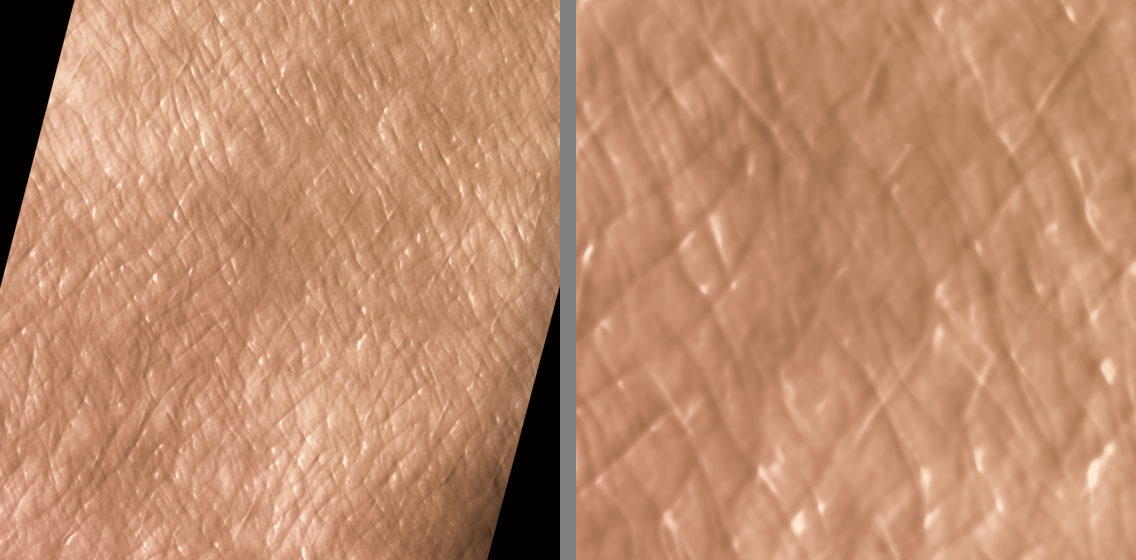
Left: the whole. Right: its middle third, enlarged.
Reproduce this texture procedurally as a three.js fragment shader.

```glsl
// Close view of creased human skin, a slanted strip between two black corners.
varying vec2 vUv;

vec2 hashGradient(vec2 cell) {
  vec3 k = fract(cell.xyx * vec3(0.1031, 0.1030, 0.0973));
  k += dot(k, k.yzx + 33.33);
  float angle = 6.2832 * fract((k.x + k.y) * k.z);
  return vec2(cos(angle), sin(angle));
}

float gradientNoise(vec2 p) {
  vec2 i = floor(p), f = p - i;
  vec2 w = f * f * f * (f * (f * 6.0 - 15.0) + 10.0);
  float a = dot(hashGradient(i), f);
  float b = dot(hashGradient(i + vec2(1, 0)), f - vec2(1, 0));
  float c = dot(hashGradient(i + vec2(0, 1)), f - vec2(0, 1));
  float d = dot(hashGradient(i + vec2(1, 1)), f - vec2(1, 1));
  return mix(mix(a, b, w.x), mix(c, d, w.x), w.y);
}

// Puffy plates parted by narrow grooves that run along the given angle
float grooves(vec2 p, float degrees, float scale, float stretch) {
  float a = radians(degrees);
  vec2 along = vec2(cos(a), sin(a));
  vec2 q = vec2(dot(p, along) * stretch, dot(p, vec2(-along.y, along.x)));
  float n = gradientNoise(q * scale + scale * 1.7);
  float n2 = n * n;
  return 0.5 * sqrt(n2 + 0.002) + 0.13 * n2 / (n2 + 0.012);
}

// Relief: slanting folds everywhere, crossing creases towards the lower left
float skinHeight(vec2 p, float low) {
  vec2 bend = vec2(gradientNoise(p * 4.0), gradientNoise(p * 4.0 + 31.0));
  vec2 ripple = vec2(gradientNoise(p * 23.0 + 7.0), gradientNoise(p * 23.0 + 53.0));
  vec2 q = p + 0.025 * bend + 0.005 * ripple;
  float h = mix(0.95, 0.6, low) * grooves(q, -61.0, 29.0, 0.25);
  h += 0.35 * grooves(q, -70.0, 48.0, 0.35);
  h += mix(0.45, 0.8, low) * grooves(q, 52.0, 25.0, 0.3);
  h += mix(0.3, 0.75, low) * grooves(q, 75.0, 20.0, 0.25);
  return h + 0.1 * gradientNoise(p * 70.0) + 0.06 * gradientNoise(p * 130.0);
}

// Straight thin creases, one per cell: a bright lip beside a dark line
float creases(vec2 p, float scale, float low) {
  vec2 home = floor(p * scale);
  float sum = 0.0;
  for (int j = -1; j <= 1; j++) for (int i = -1; i <= 1; i++) {
    vec2 cell = home + vec2(i, j);
    vec2 r = hashGradient(cell + 17.0), s = hashGradient(cell + 71.0);
    float rising = step(mix(0.3, -0.5, low), r.x);
    float a = radians(mix(-64.0, 64.0, rising) + 13.0 * s.x);
    vec2 d = (p - (cell + 0.5 + 0.3 * vec2(r.y, s.y)) / scale);
    float along = dot(d, vec2(cos(a), sin(a))) * scale / (0.5 + 0.2 * r.y);
    float across = dot(d, vec2(sin(a), -cos(a))) + 0.003 * gradientNoise(p * 30.0);
    float taper = max(1.0 - along * along, 0.0);
    float lip = exp(-pow(across / 0.0021, 2.0));
    float shadow = exp(-pow((across - 0.0055) / 0.0035, 2.0));
    sum += taper * (lip - 0.65 * shadow) * (0.65 + 0.35 * s.y);
  }
  return sum;
}

// Skin colours from shadow to sheen, chosen by tone
vec3 skinColor(float tone) {
  vec3 c = mix(vec3(0.24, 0.14, 0.09), vec3(0.45, 0.30, 0.21), clamp((tone - 0.24) / 0.21, 0.0, 1.0));
  c = mix(c, vec3(0.69, 0.48, 0.35), clamp((tone - 0.45) / 0.24, 0.0, 1.0));
  c = mix(c, vec3(0.78, 0.56, 0.44), clamp((tone - 0.69) / 0.09, 0.0, 1.0));
  c = mix(c, vec3(0.85, 0.65, 0.53), clamp((tone - 0.78) / 0.07, 0.0, 1.0));
  c = mix(c, vec3(0.91, 0.74, 0.63), clamp((tone - 0.85) / 0.06, 0.0, 1.0));
  return mix(c, vec3(1.0, 0.91, 0.82), clamp((tone - 0.91) / 0.14, 0.0, 1.0));
}

float softSpot(vec2 p, float x, float y, float radius) {
  vec2 d = (p - vec2(x, y)) / radius;
  return exp(-dot(d, d));
}

void main() {
  vec2 p = vUv;
  float low = smoothstep(0.85, 0.25, p.y + 0.25 * p.x);

  // Side light across the relief
  vec2 toLight = 0.0022 * normalize(vec2(-1.0, 0.3));
  float height = skinHeight(p, low);
  float lit = skinHeight(p - toLight, low) - skinHeight(p + toLight, low);

  // Broad light and shade over the curved surface
  float tone = 0.825 - 0.04 * p.x;
  tone += 0.09 * softSpot(p, 0.14, 0.84, 0.3) + 0.08 * softSpot(p, 0.53, 0.2, 0.2);
  tone += 0.04 * softSpot(p, 0.85, 0.5, 0.2) - 0.07 * softSpot(p, 0.46, 0.52, 0.17);
  tone -= 0.08 * softSpot(p, 0.18, 0.25, 0.2) + 0.36 * softSpot(p, 0.92, 0.0, 0.19);
  tone += 0.07 * gradientNoise(p * 6.0 + 11.0) + 0.06 * gradientNoise(p * 17.0);

  // Shaded slopes, darker groove floors and broken bright streaks
  tone += 0.48 * lit + 0.17 * (height - 0.5);
  float sheen = smoothstep(-0.15, 0.3, gradientNoise(p * 37.0 + 5.0));
  tone += 0.18 * sheen * smoothstep(0.06, 0.22, lit);
  tone += (0.4 + 0.6 * sheen) * (0.12 * creases(p, 11.0, low) + 0.08 * creases(p + 0.37, 21.0, low));

  // Rosy lower left, yellower upper right
  vec3 color = skinColor(tone);
  float rosy = 0.6 * gradientNoise(p * 4.0 + 3.0) + 0.9 - p.x - p.y;
  color += clamp(rosy, -0.8, 0.8) * vec3(0.008, -0.01, 0.009);

  // Slanted borders of the strip
  float leftEdge = p.x - 0.004 - 0.258 * (p.y - 0.5);
  float rightEdge = 0.87 + 0.265 * p.y - p.x;
  color *= 1.0 - 0.15 * smoothstep(0.12, 0.0, rightEdge);
  float strip = smoothstep(-0.0015, 0.0015, min(leftEdge, rightEdge));
  gl_FragColor = vec4(mix(vec3(0.01, 0.0, 0.0), color, strip), 1.0);
}
```
